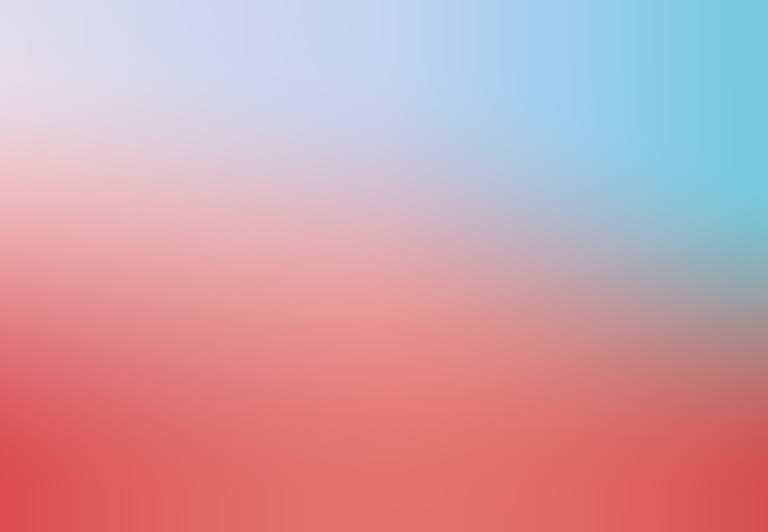
Give the GLSL for this background, as a Shadertoy shader.

```glsl
// A soft mesh gradient: a lilac-to-cyan sky melting into a coral-red floor.
// Two horizontal colour ramps are blended vertically along a boundary that
// sinks to the right; a faint warm glow follows the blend.

const vec3 LILAC      = vec3(0.863, 0.859, 0.925);
const vec3 PERIWINKLE = vec3(0.769, 0.831, 0.941);
const vec3 SKY        = vec3(0.596, 0.806, 0.925);
const vec3 CYAN       = vec3(0.465, 0.792, 0.882);

const vec3 LEFT_RED   = vec3(0.862, 0.298, 0.312);
const vec3 CORAL      = vec3(0.886, 0.445, 0.432);
const vec3 RIGHT_RED  = vec3(0.840, 0.314, 0.314);

const vec3  SKY_STOPS    = vec3(0.50, 0.77, 0.97); // x of the last three sky colours
const float BLEND_TOP    = 0.887;  // height where the floor starts to show
const float BLEND_BOTTOM = 0.065;  // height where the sky has vanished
const float RIGHT_SINK   = 0.20;   // how far the blend top drops at the right

const float GLOW_RED     = 0.070;  // red added along the blend
const float GLOW_BLUE    = 0.040;  // blue removed along the blend
const float GLOW_SPREAD  = 0.050;  // squared width of the glow
const float GLOW_LEFT_Y  = 0.64;
const float GLOW_RIGHT_Y = 0.40;

const float PI = 3.14159;

// Position of v between a and b, clamped to 0..1
float ramp(float a, float b, float v) {
    return clamp((v - a) / (b - a), 0.0, 1.0);
}

vec3 skyColor(float x) {
    vec3 color = mix(LILAC, PERIWINKLE, ramp(0.0, SKY_STOPS.x, x));
    color = mix(color, SKY, ramp(SKY_STOPS.x, SKY_STOPS.y, x));
    return mix(color, CYAN, ramp(SKY_STOPS.y, SKY_STOPS.z, x));
}

vec3 floorColor(float x) {
    return mix(mix(LEFT_RED, RIGHT_RED, x), CORAL, sin(PI * x));
}

// Warm tint along the blend; its red part fades out over the cyan side
vec3 warmGlow(vec2 uv) {
    float centerY = mix(GLOW_LEFT_Y, GLOW_RIGHT_Y, smoothstep(0.0, 0.75, uv.x));
    float offset = uv.y - centerY;
    float strength = exp(-offset * offset / GLOW_SPREAD);
    float redFade = 1.0 - smoothstep(0.45, 1.0, uv.x);
    return strength * vec3(GLOW_RED * redFade, 0.0, -GLOW_BLUE);
}

void mainImage(out vec4 fragColor, in vec2 fragCoord) {
    vec2 uv = fragCoord / iResolution.xy;

    // Vertical blend with a boundary that sinks to the right
    float blendTop = BLEND_TOP - RIGHT_SINK * smoothstep(0.5, 1.05, uv.x);
    float skyAmount = smoothstep(BLEND_BOTTOM, blendTop, uv.y);

    vec3 color = mix(floorColor(uv.x), skyColor(uv.x), skyAmount);
    color += warmGlow(uv);

    fragColor = vec4(clamp(color, 0.0, 1.0), 1.0);
}
```
